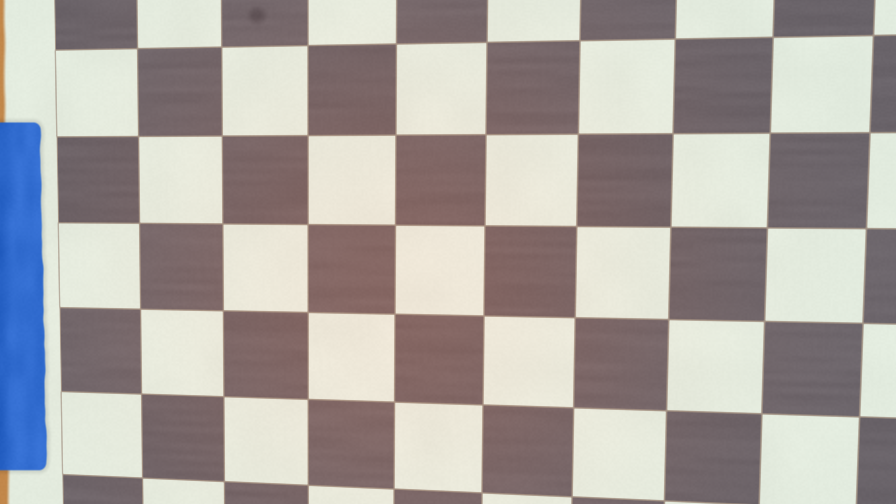
Give the GLSL for this pattern, as a Shadertoy shader.

```glsl
#define PAPER_COOL vec3(0.885, 0.925, 0.875)
#define PAPER_WARM vec3(0.935, 0.905, 0.845)
#define INK_COOL vec3(0.415, 0.395, 0.420)
#define INK_WARM vec3(0.520, 0.400, 0.385)
#define FRINGE vec3(0.600, 0.475, 0.380)
#define TAPE vec3(0.200, 0.430, 0.820)
#define DESK vec3(0.760, 0.530, 0.290)
#define ANCHOR vec2(0.7847, 0.5532) // grid corner that fixes the perspective
#define GLOW_CENTER vec2(0.80, 0.42)
#define EDGE_SOFTNESS 0.016
#define BANDING 0.030
#define GRAIN 0.014

const float PI = 3.14159;

float hash(vec2 p) {
    return fract(sin(dot(p, vec2(127.1, 311.7))) * 43758.5453);
}

float noise(vec2 p) {
    vec2 i = floor(p), f = fract(p);
    f = f * f * (3.0 - 2.0 * f);
    return mix(mix(hash(i), hash(i + vec2(1, 0)), f.x),
               mix(hash(i + vec2(0, 1)), hash(i + vec2(1, 1)), f.x), f.y);
}

// Canvas position to board cells, seen slightly from the side
vec2 boardCoord(vec2 p) {
    mat3 view = mat3( 5.699, 0.041, 0.070,
                     -0.030, 5.630, 0.033,
                      0.000, 0.000, 1.000);
    vec3 h = view * vec3(p - ANCHOR, 1.0);
    return h.xy / h.z + vec2(4.0, 0.0);
}

// Ink coverage, 1 on dark squares; blank margin left of column 0
float checkerInk(vec2 cell) {
    vec2 width = max(vec2(EDGE_SOFTNESS), fwidth(cell));
    vec2 side = clamp(asin(sin(PI * cell)) / (PI * width), -1.0, 1.0);
    float ink = smoothstep(-1.0, 1.0, side.x * side.y);
    return ink * smoothstep(-width.x, width.x, cell.x);
}

float roundedBox(vec2 p, vec2 halfSize, float radius) {
    vec2 d = abs(p) - halfSize + radius;
    return length(max(d, 0.0)) + min(max(d.x, d.y), 0.0) - radius;
}

void mainImage(out vec4 fragColor, in vec2 fragCoord) {
    vec2 p = fragCoord / iResolution.y;
    float aa = max(0.0025, 1.0 / iResolution.y);
    vec2 cell = boardCoord(p);

    // Warm pool of light over the middle
    vec2 toGlow = p - GLOW_CENTER;
    float glow = exp(-3.0 * dot(toGlow, toGlow));
    vec3 paper = mix(PAPER_COOL, PAPER_WARM, glow);
    vec3 inkColor = mix(INK_COOL, INK_WARM, glow);

    // Uneven print: horizontal bands, tone per square, one smudge
    float bands = noise(cell * vec2(1.3, 15.0)) - 0.5;
    inkColor += BANDING * bands + 0.02 * (hash(floor(cell)) - 0.5);
    inkColor -= 0.07 * smoothstep(0.024, 0.006, length(p - vec2(0.510, 0.969)));
    paper += 0.02 * (noise(cell * 2.5) - 0.5);

    // Squares with a thin brown fringe along their edges
    float ink = checkerInk(cell);
    vec3 color = mix(paper, inkColor, ink);
    color = mix(color, FRINGE, 1.8 * ink * (1.0 - ink));

    // Desk strip beside the sheet
    float sheetEdge = mix(0.018, 0.008, p.y) + 0.003 * (noise(p.yy * 12.0) - 0.5);
    color = mix(DESK, color, smoothstep(-2.0 * aa, 2.0 * aa, p.x - sheetEdge));

    // Tape on the left border, tilted and slightly ragged
    vec2 t = p - vec2(0.0, 0.412);
    t.x += 0.019 * t.y + 0.003 * (noise(p.yy * 30.0) - 0.5);
    float tape = roundedBox(t, vec2(0.086, 0.345), 0.014);
    vec3 tapeColor = TAPE + 0.05 * (noise(p * vec2(50.0, 18.0)) - 0.5);
    tapeColor -= 0.05 * smoothstep(0.03, 0.0, p.x);
    color *= 1.0 - 0.10 * smoothstep(0.012, 0.0, tape);
    color = mix(tapeColor, color, smoothstep(-aa, aa, tape));

    // Fine grain
    color += GRAIN * (noise(p * 260.0) - 0.5);
    fragColor = vec4(clamp(color, 0.0, 1.0), 1.0);
}
```
